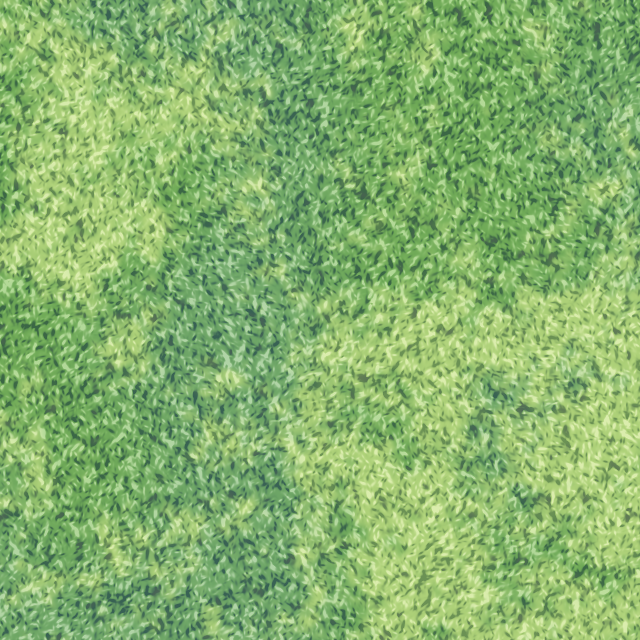
Give the GLSL for this texture, as a three.js fragment shader.

```glsl
// A mown lawn seen from above: short soft blades over lush and dry patches.
// Blades are scattered oriented Gaussian strokes summed into a tone; gradient
// noise and two broad ellipses decide where the grass turns dry and yellow.

varying vec2 vUv;

const vec3 LUSH_SHADOW = vec3(0.23, 0.40, 0.27);
const vec3 LUSH_BODY   = vec3(0.44, 0.67, 0.34);
const vec3 LUSH_TIP    = vec3(0.70, 0.85, 0.59);
const vec3 DRY_SHADOW  = vec3(0.42, 0.57, 0.33);
const vec3 DRY_BODY    = vec3(0.68, 0.82, 0.47);
const vec3 DRY_TIP     = vec3(0.86, 0.93, 0.68);
const vec3 COOL_SHIFT  = vec3(-0.01, -0.02, 0.06);
const vec3 SOIL        = vec3(0.33, 0.39, 0.34);

const float COARSE_BLADES = 88.0;   // cells across the canvas
const float FINE_BLADES   = 138.0;
const vec2  BLADE_SIZE    = vec2(0.56, 0.23); // half length, half width in cells
const float BLADE_SPREAD  = 2.2;    // random turn around the local lean
const float TONE_CONTRAST = 0.75;

const vec2  MEADOW_CENTER = vec2(0.95, 0.25);
const vec2  MEADOW_RADIUS = vec2(0.50, 0.36);
const vec2  CORNER_CENTER = vec2(0.10, 0.80);
const vec2  CORNER_RADIUS = vec2(0.22, 0.26);
const float LUSH_LEVEL    = -0.26;
const float DRY_LEVEL     = 0.35;
const float MOTTLE        = 0.85;

vec3 hash3(vec2 p) {
  vec3 q = fract(p.xyx * vec3(0.1031, 0.1030, 0.0973));
  q += dot(q, q.yxz + 33.33);
  return fract((q.xxy + q.yzz) * q.zyx);
}

float cornerSlope(vec2 cell, vec2 offset) {
  float angle = 6.2832 * hash3(cell).x;
  return dot(vec2(cos(angle), sin(angle)), offset);
}

float gradientNoise(vec2 p) {
  vec2 i = floor(p);
  vec2 f = fract(p);
  vec2 u = f * f * f * (f * (f * 6.0 - 15.0) + 10.0);
  vec2 e = vec2(1.0, 0.0);
  float low  = mix(cornerSlope(i, f), cornerSlope(i + e.xy, f - e.xy), u.x);
  float high = mix(cornerSlope(i + e.yx, f - e.yx), cornerSlope(i + e.xx, f - e.xx), u.x);
  return mix(low, high, u.y);
}

// Patchy noise with strong fine octaves, for ragged patch edges.
float mottling(vec2 p) {
  float sum = 0.0;
  float amplitude = 1.0;
  for (int octave = 0; octave < 4; octave++) {
    sum += amplitude * gradientNoise(p);
    p = mat2(0.8, 0.6, -0.6, 0.8) * p * 2.05 + 17.3;
    amplitude *= 0.8;
  }
  return sum;
}

// Sum of randomly lit and shaded strokes, one per jittered cell.
float blades(vec2 uv, float cells, float lean, float seed) {
  vec2 p = uv * cells;
  vec2 home = floor(p);
  float sum = 0.0;
  for (int y = -1; y <= 1; y++) {
    for (int x = -1; x <= 1; x++) {
      vec2 cell = home + vec2(float(x), float(y));
      vec3 r = hash3(cell + seed);
      vec2 d = p - cell - r.xy;
      float angle = lean + BLADE_SPREAD * (r.z - 0.5);
      vec2 along = vec2(cos(angle), sin(angle));
      vec2 q = vec2(dot(d, along), dot(d, vec2(-along.y, along.x))) / BLADE_SIZE;
      float light = 2.0 * hash3(cell + seed + 71.7).y - 1.0;
      sum += light * exp(-dot(q, q));
    }
  }
  return sum;
}

float patchLevel(vec2 uv, vec2 center, vec2 radius) {
  return 1.0 - length((uv - center) / radius);
}

vec3 ramp(vec3 shadow, vec3 body, vec3 tip, float tone) {
  vec3 lower = mix(shadow, body, smoothstep(-0.05, 0.55, tone));
  return mix(lower, tip, smoothstep(0.45, 1.05, tone));
}

void main() {
  vec2 uv = vUv;

  // Dry and lush regions
  float meadow = min(patchLevel(uv, MEADOW_CENTER, MEADOW_RADIUS) * 1.3, DRY_LEVEL);
  float corner = min(patchLevel(uv, CORNER_CENTER, CORNER_RADIUS) * 0.6, 0.12);
  float level = max(max(meadow, corner), LUSH_LEVEL);
  float dryness = smoothstep(-0.35, 0.50, level + MOTTLE * mottling(uv * 6.0 + 3.7));

  // Blade tone with darker gaps between clumps
  float lean = 1.5 + 1.6 * gradientNoise(uv * 4.0 + 9.1);
  float grain = blades(uv, COARSE_BLADES, lean, 0.0)
              + 0.8 * blades(uv, FINE_BLADES, lean, 213.0);
  float gap = smoothstep(0.20, 0.55, gradientNoise(uv * 42.0 + 5.3));
  float tone = 0.5 + TONE_CONTRAST * grain - 0.28 * gap;

  // Colour
  float cool = smoothstep(-0.3, 0.4, gradientNoise(uv * 3.0 + 21.4));
  vec3 lush = ramp(LUSH_SHADOW, LUSH_BODY, LUSH_TIP, tone) + COOL_SHIFT * cool;
  vec3 dry = ramp(DRY_SHADOW, DRY_BODY, DRY_TIP, tone);
  vec3 color = mix(lush, dry, dryness);
  color = mix(color, SOIL, 0.5 * gap * smoothstep(0.35, -0.05, tone));
  gl_FragColor = vec4(color, 1.0);
}
```
